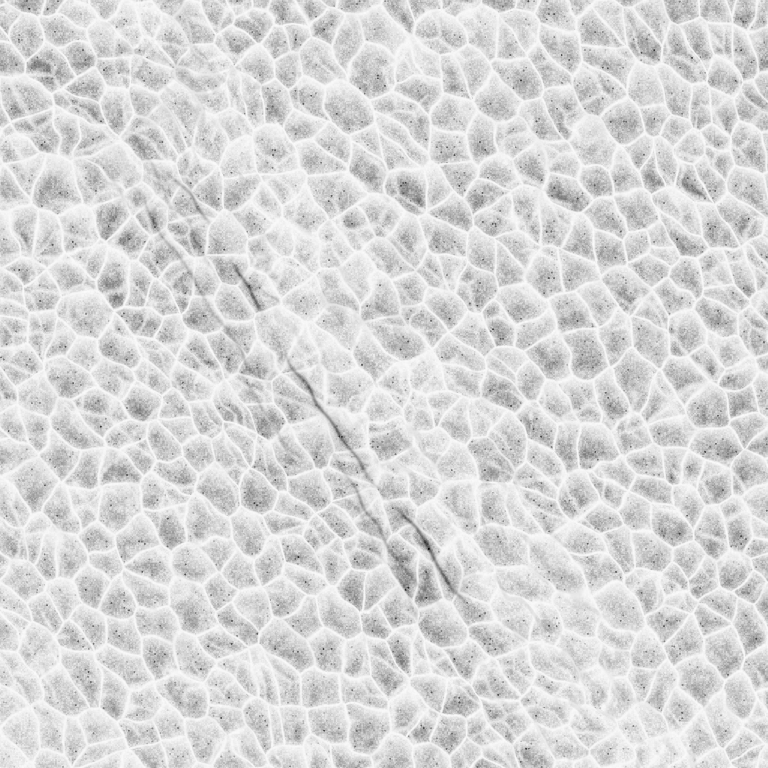
Reproduce this texture procedurally as a Shadertoy shader.

```glsl
// White pebbled leather: two warped Voronoi layers give small faceted grains with thin
// pale creases, a diagonal fold runs through them, and fine noise adds speckle and pores.
// All shading is summed as darkness and subtracted from white.

#define GRAIN_COUNT vec2(20.5, 26.0)  // grains per canvas, along and across the fold
#define CREASE_WIDTH 0.075            // thin pale crease, in grain units
#define SLOPE_WIDTH 0.34              // rounded flank of a grain, in grain units
#define RIM_DARK 0.032                // darkness of the creases
#define BODY_DARK 0.190               // darkness of the grain tops
#define TILT 0.95                     // shading across each grain
#define FOLD_DARK 0.30                // darkness of the fold lines
#define FOLD_WIDTH 0.0024
#define SPECKLE 0.25                  // strength of the fine grain
#define PORE_SHARE 0.05               // share of pore cells that hold a dot

const vec2 FOLD_DIR = vec2(0.551, -0.835);
const vec2 FOLD_NORMAL = vec2(0.835, 0.551);
const vec2 FOLD_POINT = vec2(0.61, 0.18);
const vec2 LIGHT_DIR = vec2(0.30, 0.954);

vec2 hash22(vec2 p) {
    vec3 q = fract(vec3(p.xyx) * vec3(0.1031, 0.1030, 0.0973));
    q += dot(q, q.yzx + 33.33);
    return fract((q.xx + q.yz) * q.zy);
}

float noise(vec2 p) {
    vec2 i = floor(p), f = fract(p);
    f = f * f * (3.0 - 2.0 * f);
    float low = mix(hash22(i).x, hash22(i + vec2(1, 0)).x, f.x);
    float high = mix(hash22(i + vec2(0, 1)).x, hash22(i + vec2(1, 1)).x, f.x);
    return mix(low, high, f.y);
}

float fbm(vec2 p) {
    return 0.57 * noise(p) + 0.29 * noise(p * 2.03 + 7.1) + 0.14 * noise(p * 4.1 + 3.7);
}

// Returns the offset from the cell point (xy), the distance to the edge (z), a cell value (w).
vec4 voronoi(vec2 p) {
    vec2 cell = floor(p), f = fract(p), nearestCell = vec2(0), nearest = vec2(0);
    float best = 9.0;
    for (int y = -1; y <= 1; y++)
    for (int x = -1; x <= 1; x++) {
        vec2 g = vec2(x, y);
        vec2 r = g + 0.06 + 0.88 * hash22(cell + g) - f;
        if (dot(r, r) < best) { best = dot(r, r); nearest = r; nearestCell = g; }
    }
    float edge = 9.0;
    for (int y = -2; y <= 2; y++)
    for (int x = -2; x <= 2; x++) {
        vec2 g = nearestCell + vec2(x, y);
        vec2 r = g + 0.06 + 0.88 * hash22(cell + g) - f;
        vec2 gap = r - nearest;
        if (dot(gap, gap) > 0.0001) edge = min(edge, dot(0.5 * (r + nearest), normalize(gap)));
    }
    return vec4(-nearest, edge, hash22(cell + nearestCell + 53.0).x);
}

// One main dark line and fainter broken ones beside it.
float foldLines(vec2 uv, float along, float across) {
    float dark = 0.0;
    for (int i = 0; i < 4; i++) {
        float k = float(i);
        float wobble = 0.018 * (noise(vec2(along * 8.0, k * 5.3)) - 0.5)
                     + 0.012 * (noise(vec2(along * 34.0, k * 9.1 + 2.0)) - 0.5);
        float d = (across - 0.004 + 0.024 * k + wobble) / FOLD_WIDTH;
        float broken = smoothstep(0.25 + 0.06 * k, 0.75, noise(vec2(along * 15.0, k * 3.7 + 20.0)));
        float soft = exp(-d * d) + 0.22 * exp(-d * d * 0.07);
        dark += soft * broken / (1.0 + 0.6 * k);
    }
    float extent = smoothstep(0.16, 0.26, uv.y) * (1.0 - smoothstep(0.66, 0.88, uv.y));
    return dark * extent;
}

// Sparse tiny pores.
float pores(vec2 p) {
    vec2 cell = floor(p), h = hash22(cell + 91.0);
    float d = length(fract(p) - 0.35 - 0.3 * hash22(cell + 37.0));
    return step(h.x, PORE_SHARE) * (1.0 - smoothstep(0.15, 0.6, d)) * h.y;
}

void mainImage(out vec4 fragColor, in vec2 fragCoord) {
    vec2 uv = fragCoord / iResolution.y;
    vec2 rel = uv - FOLD_POINT;
    float along = dot(rel, FOLD_DIR), across = dot(rel, FOLD_NORMAL);

    // Grains, slightly stretched along the fold and bent by noise
    vec2 bend = vec2(fbm(uv * 5.0), fbm(uv * 5.0 + 31.0)) - 0.5;
    vec2 ripple = vec2(noise(uv * 50.0), noise(uv * 50.0 + 17.0)) - 0.5;
    vec2 p = vec2(along, across) * GRAIN_COUNT + 1.3 * bend + 0.20 * ripple + 60.0;
    vec4 grain = voronoi(p);
    vec4 cut = voronoi(p * 0.86 + vec2(13.4, 41.7) + 0.15 * ripple.yx);

    // Rounded tops between thin creases; the second layer cuts them into facets
    float cutDepth = smoothstep(0.30, 0.62, noise(uv * 17.0 + 5.0));
    float body = 0.45 * smoothstep(0.0, CREASE_WIDTH, grain.z)
               + 0.55 * smoothstep(0.0, SLOPE_WIDTH, grain.z);
    body *= mix(1.0, 0.35 + 0.65 * smoothstep(0.0, 0.12, cut.z), cutDepth);

    // Light falling across each grain and facet
    vec2 light = vec2(dot(LIGHT_DIR, FOLD_DIR), dot(LIGHT_DIR, FOLD_NORMAL));
    float tilt = dot(grain.xy, light) + 0.6 * cutDepth * dot(cut.xy, light);
    body *= clamp(1.0 - TILT * tilt, 0.25, 1.5);
    body *= 0.80 + 0.40 * grain.w;
    body *= 0.65 + 0.70 * noise(uv * 95.0);

    // Broad light: pale slope right of the fold, grey slope left of it
    float pale = exp(-pow((across - 0.09) / 0.09, 2.0));
    float grey = exp(-pow((across + 0.07) / 0.07, 2.0));
    float paleCorner = 1.0 - smoothstep(0.0, 0.25, uv.x + 0.4 * max(uv.y - 0.35, 0.0));
    float tone = 1.05 + 0.7 * (fbm(uv * 3.2 + 11.0) - 0.5);
    tone = clamp(tone - 0.42 * pale + 0.14 * grey - 0.30 * paleCorner, 0.3, 1.35);

    // Fine wrinkles, speckle and pores
    vec2 wrinkle = vec2(along * 38.0, across * 120.0) + 5.0 * bend + 1.5 * ripple;
    float streaks = smoothstep(0.62, 0.90, noise(wrinkle));
    float fine = 0.5 * noise(uv * 390.0) + 0.5 * hash22(floor(uv * 512.0)).x - 0.5;
    float top = min(body, 1.0);
    float dark = RIM_DARK + BODY_DARK * body * tone;
    dark += 0.07 * streaks * (0.35 + 0.65 * pale);
    dark += FOLD_DARK * foldLines(uv, along, across);
    dark += SPECKLE * fine * (0.12 + 0.88 * top) * (0.5 + 0.5 * tone);
    dark += 0.42 * pores(uv * 300.0) * top;

    fragColor = vec4(vec3(clamp(1.0 - dark, 0.0, 1.0)), 1.0);
}
```
